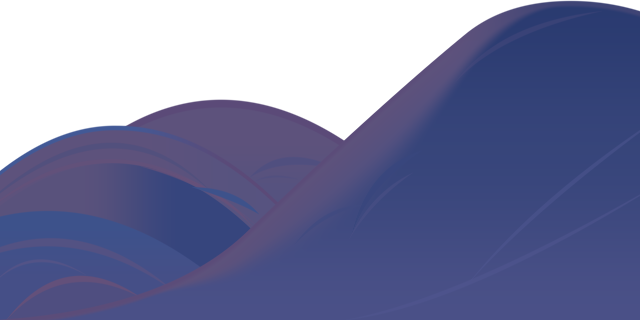
Give the GLSL for this background, as a WebGL 1 fragment shader.

```glsl
precision highp float;
// Layered rolling waves in blue and purple on a white sky.
// Every contour is a quadratic Bezier solved as height over x; hills fill the
// area below a contour, and tapered crescents shade their surfaces.
uniform vec2 u_resolution;

const vec3 PURPLE = vec3(0.365, 0.320, 0.485);
const vec3 PLUM = vec3(0.355, 0.290, 0.470);
const vec3 ROSE = vec3(0.400, 0.315, 0.475);
const vec3 NAVY = vec3(0.215, 0.270, 0.480);
const vec3 BLUE = vec3(0.240, 0.320, 0.545);
const vec3 INDIGO = vec3(0.290, 0.315, 0.530);

vec2 p;      // canvas position: x in 0..2, y in 0..1
float soft;  // half width of a smoothed edge

// Height at p.x of the curve from a to c with control b; -1 outside its span.
float bend(vec2 a, vec2 b, vec2 c) {
  float d = p.x - a.x;
  float k = a.x - 2.0 * b.x + c.x;
  float m = 2.0 * (b.x - a.x);
  float t = 2.0 * d / (m + sqrt(max(m * m + 4.0 * k * d, 0.0)));
  float y = mix(mix(a.y, b.y, t), mix(b.y, c.y, t), t);
  return (d < 0.0 || p.x > c.x) ? -1.0 : y;
}

float below(float height) {
  return smoothstep(-soft, soft, height - p.y);
}

void hill(inout vec3 color, vec3 tint, float height) {
  color = mix(color, tint, below(height));
}

// Sliver under a curve, widest in the middle and pointed at both ends.
void crescent(inout vec3 color, vec3 tint, float alpha, vec2 a, vec2 b, vec2 c, float width) {
  float top = bend(a, b, c);
  float base = bend(a, b - vec2(0.0, 2.0 * width), c);
  color = mix(color, tint, alpha * below(top) * (1.0 - below(base)));
}

void backHill(inout vec3 color) {
  float top = bend(vec2(0.30, 0.545), vec2(0.71, 0.8525), vec2(1.16, 0.50));
  hill(color, PLUM, top);
  vec3 body = mix(vec3(0.33, 0.32, 0.50), PURPLE, smoothstep(0.35, 0.58, p.y));
  hill(color, body, top - 0.024);
  crescent(color, vec3(0.31, 0.31, 0.50), 0.9, vec2(0.78, 0.445), vec2(0.88, 0.56), vec2(1.06, 0.47), 0.025);
  crescent(color, vec3(0.31, 0.31, 0.50), 0.7, vec2(0.80, 0.435), vec2(0.85, 0.465), vec2(0.93, 0.44), 0.006);
}

void leftHill(inout vec3 color) {
  float top = max(bend(vec2(-0.01, 0.458), vec2(0.18, 0.61), vec2(0.365, 0.607)),
                  bend(vec2(0.365, 0.607), vec2(0.64, 0.607), vec2(0.90, 0.335)));
  hill(color, mix(vec3(0.26, 0.35, 0.59), PLUM, smoothstep(0.35, 0.75, p.x)), top);
  hill(color, mix(PURPLE, vec3(0.34, 0.325, 0.50), smoothstep(0.4, 0.8, p.x)), top - 0.014);

  // Folds across the upper slope
  crescent(color, vec3(0.31, 0.31, 0.49), 0.8, vec2(-0.1, 0.31), vec2(0.34, 0.76), vec2(0.68, 0.38), 0.018);
  crescent(color, ROSE, 0.6, vec2(-0.1, 0.29), vec2(0.34, 0.72), vec2(0.82, 0.28), 0.014);

  // Inner slope sinking into shadow on the right
  vec3 slope = mix(vec3(0.35, 0.32, 0.485), vec3(0.21, 0.27, 0.49), smoothstep(0.25, 0.58, p.x));
  hill(color, slope, bend(vec2(-0.1, 0.27), vec2(0.35, 0.71), vec2(0.80, 0.27)));
  crescent(color, ROSE, 0.8, vec2(0.44, 0.48), vec2(0.68, 0.44), vec2(0.79, 0.29), 0.014);
  crescent(color, BLUE, 1.0, vec2(0.60, 0.415), vec2(0.74, 0.415), vec2(0.81, 0.33), 0.022);
}

void lowerSwells(inout vec3 color) {
  vec3 water = mix(vec3(0.27, 0.31, 0.53), BLUE, smoothstep(0.12, 0.30, p.y));
  hill(color, water, bend(vec2(-0.15, 0.27), vec2(0.25, 0.46), vec2(0.66, 0.14)));
  crescent(color, vec3(0.335, 0.32, 0.51), 0.9, vec2(-0.15, 0.15), vec2(0.20, 0.39), vec2(0.55, 0.085), 0.026);
  crescent(color, vec3(0.34, 0.33, 0.53), 0.8, vec2(-0.02, 0.115), vec2(0.10, 0.25), vec2(0.27, 0.14), 0.009);
  vec2 a = vec2(0.02, 0.0), b = vec2(0.20, 0.235), c = vec2(0.44, 0.07);
  hill(color, vec3(0.31, 0.305, 0.50), bend(a, b, c));
  crescent(color, ROSE, 0.85, a, b, c, 0.020);
}

void bigWave(inout vec3 color) {
  float ridge = max(
    max(bend(vec2(-0.01, 0.0), vec2(0.53, 0.035), vec2(0.78, 0.284)),
        bend(vec2(0.78, 0.284), vec2(1.20, 0.685), vec2(1.458, 0.896))),
    max(bend(vec2(1.458, 0.896), vec2(1.584, 0.997), vec2(1.784, 0.997)),
        bend(vec2(1.784, 0.997), vec2(1.90, 0.997), vec2(2.01, 0.962))));
  float depth = ridge - p.y;

  // Deep water, lighter toward the bottom
  vec3 body = mix(INDIGO, NAVY, smoothstep(0.0, 0.55, p.y));
  body = mix(body, vec3(0.165, 0.23, 0.44), smoothstep(0.5, 1.0, p.y));

  // Purple ribbon following the ridge
  float width = 0.02 + 0.22 * smoothstep(0.45, 1.10, p.x) * (1.0 - smoothstep(1.15, 1.75, p.x));
  vec3 ribbon = mix(PURPLE, vec3(0.315, 0.315, 0.505), smoothstep(0.0, 0.22, depth));
  float strength = 1.0 - 0.6 * smoothstep(1.4, 1.8, p.x);
  body = mix(body, ribbon, strength * (1.0 - smoothstep(width * 0.5, width * 1.15, depth)));
  float rim = 1.0 - smoothstep(0.008, 0.026, depth);
  body = mix(body, PLUM, rim * 0.7 * (1.0 - smoothstep(1.1, 1.6, p.x)));

  // Curls on the inner face
  crescent(body, vec3(0.25, 0.29, 0.50), 0.8, vec2(0.92, 0.235), vec2(1.01, 0.36), vec2(1.14, 0.36), 0.014);
  crescent(body, vec3(0.22, 0.275, 0.49), 0.85, vec2(1.10, 0.27), vec2(1.15, 0.48), vec2(1.32, 0.53), 0.032);
  crescent(body, vec3(0.29, 0.31, 0.52), 0.6, vec2(1.09, 0.25), vec2(1.16, 0.40), vec2(1.29, 0.46), 0.016);
  crescent(body, vec3(0.29, 0.29, 0.49), 0.45, vec2(1.42, 0.74), vec2(1.56, 0.93), vec2(1.88, 0.965), 0.018);

  // Pale streaks on the right
  crescent(body, vec3(0.31, 0.34, 0.57), 0.5, vec2(1.46, 0.11), vec2(1.68, 0.39), vec2(2.10, 0.66), 0.017);
  crescent(body, vec3(0.32, 0.34, 0.57), 0.5, vec2(1.08, 0.0), vec2(1.45, 0.07), vec2(2.10, 0.45), 0.015);
  hill(color, body, ridge);
}

void main() {
  p = gl_FragCoord.xy / u_resolution * vec2(2.0, 1.0);
  soft = 0.9 / u_resolution.y;
  vec3 color = vec3(1.0);
  backHill(color);
  leftHill(color);
  lowerSwells(color);
  bigWave(color);
  gl_FragColor = vec4(color, 1.0);
}
```
